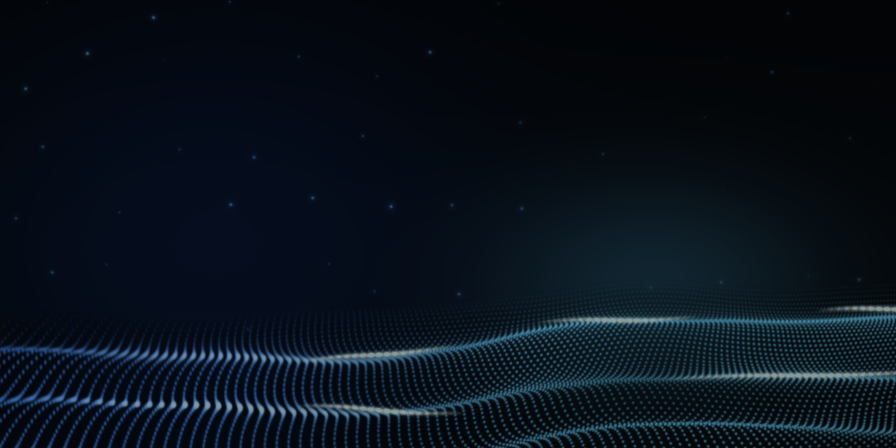
A Shadertoy shader for this background:

```glsl
const vec3 BASE = vec3(0.014, 0.026, 0.038);
const vec3 BLUE_GLOW = vec3(0.006, 0.026, 0.080);
const vec3 TEAL_GLOW = vec3(0.050, 0.115, 0.145);
const vec3 BLUE_DOT = vec3(0.17, 0.38, 0.68);
const vec3 TEAL_DOT = vec3(0.25, 0.50, 0.60);
const vec3 PALE = vec3(0.58, 0.64, 0.63);
const vec3 STAR = vec3(0.20, 0.40, 0.58);

const int ROWS = 68;
const float FLOOR_DEPTH = 0.42;     // height on canvas from far to near row
const float WAVE_HEIGHT = 0.014;
const float WAVE_RATE = 22.0;
const float WAVE_WARP = 1.6;
const float VANISH_X = 0.60;
const float FAR_SPREAD = 0.46;      // column spacing at the far row
const float COLUMN_GAP = 0.033;
const float COLUMN_BEND = 0.20;     // packs the columns closer on the right
const float DOT_RADIUS = 0.0029;
const float DOT_GAIN = 1.25;
const float CREST_RADIUS = 0.0058;

// Each crest: start x, end x, middle y, slope
const vec4 CRESTS[5] = vec4[5](
    vec4(0.66, 1.02, 0.209, 0.10), vec4(0.66, 1.04, 0.085, -0.05),
    vec4(1.20, 1.56, 0.286, 0.03), vec4(1.48, 2.12, 0.163, 0.03),
    vec4(1.82, 2.14, 0.311, 0.03));

vec2 hash2(vec2 p) {
    vec3 q = fract(p.xyx * vec3(0.1031, 0.1030, 0.0973));
    q += dot(q, q.yzx + 33.33);
    return fract((q.xx + q.yz) * q.zy);
}

float corner(vec2 cell, vec2 offset) {
    return dot(hash2(cell) * 2.0 - 1.0, offset);
}

float gradientNoise(vec2 p) {
    vec2 i = floor(p), f = fract(p), e = vec2(1.0, 0.0);
    vec2 w = f * f * f * (f * (f * 6.0 - 15.0) + 10.0);
    return mix(mix(corner(i, f), corner(i + e, f - e), w.x),
               mix(corner(i + e.yx, f - e.yx), corner(i + 1.0, f - 1.0), w.x), w.y);
}

float glow(vec2 offset, vec2 size) {
    offset /= size;
    return exp(-dot(offset, offset));
}

float horizon(float x) {
    return 0.283 + 0.070 * smoothstep(0.70, 1.45, x) + 0.006 * sin(x * 9.0 - 11.5);
}

// Brightness of the rows of dots; y holds the pale share
vec2 dotField(vec2 p, float pixel) {
    vec2 light = vec2(0.0);
    float radius = max(DOT_RADIUS, 0.6 * pixel);
    float energy = DOT_GAIN * DOT_RADIUS / radius;
    float left = 1.0 - smoothstep(0.55, 1.1, p.x);
    float paleZone = glow(p - vec2(0.50, 0.08), vec2(0.32, 0.18));
    for (int i = 0; i < ROWS; i++) {
        float depth = float(i) / float(ROWS - 1);
        float base = horizon(p.x) - FLOOR_DEPTH * depth;
        if (abs(p.y - base) > 0.04) continue;

        // Rolling wave, uneven along its length
        float noise = gradientNoise(vec2(p.x * 3.0, depth * 3.0));
        float phase = WAVE_RATE * depth - 4.0 - 0.7 * cos((p.x - 0.85) * 4.0);
        phase += WAVE_WARP * noise;
        float swell = pow(0.5 + 0.5 * cos(phase), 3.0);

        // Nearest column in the fanned grid
        float spread = mix(FAR_SPREAD, 1.0, depth);
        float sway = VANISH_X + 0.009 * sin(phase + 1.0);
        float u = (p.x - sway) / spread;
        float column = round(u * (1.0 + COLUMN_BEND * u) / COLUMN_GAP);
        float root = sqrt(max(1.0 + 4.0 * COLUMN_BEND * column * COLUMN_GAP, 0.0));
        float dotX = sway + spread * (root - 1.0) / (2.0 * COLUMN_BEND);
        float dotY = base + WAVE_HEIGHT * sin(phase);

        vec2 size = radius * vec2(1.0 + 0.4 * swell * left, 1.0 + 0.6 * left);
        float dotLight = energy * glow(p - vec2(dotX, dotY), size);
        dotLight *= smoothstep(-0.04, 0.26, depth) * (0.65 + 0.3 * swell + 0.6 * noise);
        light += max(dotLight, 0.0) * vec2(1.0, swell * paleZone);
    }
    return light;
}

float crestLight(vec2 p, float pixel) {
    float light = 0.0;
    for (int i = 0; i < CRESTS.length(); i++) {
        vec4 c = CRESTS[i];
        float along = clamp((p.x - c.x) / (c.y - c.x), 0.0, 1.0);
        float taper = sin(along * 3.14159);
        float y = c.z + c.w * (p.x - 0.5 * (c.x + c.y)) + 0.003 * sin(along * 7.0);
        float beads = 0.9 + 0.2 * cos(p.x * 6.28318 / 0.018);
        float thickness = max(CREST_RADIUS * mix(0.6, 1.0, taper), pixel);
        light += 1.3 * taper * beads * glow(vec2(0.0, p.y - y), vec2(1.0, thickness));
    }
    return min(light, 1.0);
}

float starLight(vec2 p, float pixel) {
    vec2 grid = p * 6.5, cell = floor(grid);
    vec2 seed = hash2(cell + 17.0), traits = hash2(cell + 71.0);
    vec2 offset = (fract(grid) - mix(vec2(0.2), vec2(0.8), seed)) / 6.5;
    float size = max(mix(0.0018, 0.0036, traits.y), 0.6 * pixel);
    float light = glow(offset, vec2(size)) + 0.15 * glow(offset, vec2(size * 3.0));
    return light * step(0.35, traits.x) * mix(0.15, 0.75, traits.y * traits.y);
}

void mainImage(out vec4 fragColor, in vec2 fragCoord) {
    vec2 p = fragCoord / iResolution.y;
    p.x *= 2.0 * iResolution.y / iResolution.x;
    float pixel = 1.0 / iResolution.y;

    // Night sky with two soft glows
    vec3 color = BASE * mix(0.55, 1.0, smoothstep(1.1, 0.4, p.y));
    color += BLUE_GLOW * glow(p - vec2(0.48, 0.48), vec2(0.58, 0.52));
    color += TEAL_GLOW * glow(p - vec2(1.46, 0.36), vec2(0.36, 0.23));
    float sky = smoothstep(-0.04, 0.03, p.y - horizon(p.x));
    color *= mix(0.75, 1.0, sky);
    color += STAR * starLight(p, pixel) * sky * mix(1.0, 0.5, smoothstep(0.9, 1.3, p.x));

    // Dotted waves and their bright crests
    vec2 dots = 1.0 - exp(-dotField(p, pixel));
    vec3 ink = mix(BLUE_DOT, TEAL_DOT, smoothstep(0.35, 1.2, p.x));
    color += ink * dots.x;
    color = mix(color, PALE, 0.8 * dots.y);
    color = mix(color, PALE, 0.9 * crestLight(p, pixel));
    fragColor = vec4(color, 1.0);
}
```
